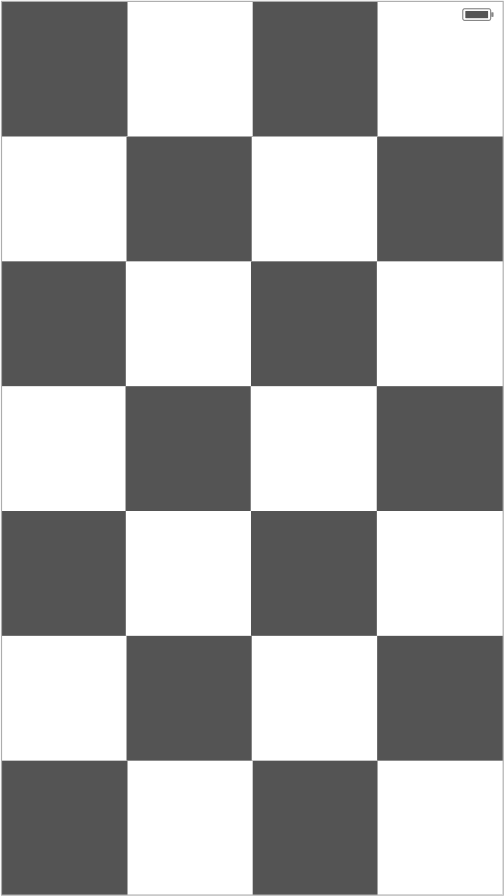
Give the GLSL for this pattern, as a Shadertoy shader.

```glsl
float roundedBox(vec2 p, vec2 center, vec2 halfSize, float radius) {
    vec2 q = abs(p - center) - halfSize + radius;
    return length(max(q, 0.0)) + min(max(q.x, q.y), 0.0) - radius;
}

float coverage(float dist, float pixel) {
    return clamp(0.5 - dist / pixel, 0.0, 1.0);
}

// Signed checker: columns bow slightly to the left in the middle rows
float checker(vec2 p, float pixel) {
    float row = clamp(floor((p.y - 10.0) / 107.0), 0.0, 6.0);
    float bow = 0.5 - 1.7 * sin(row * 3.14159 / 6.0);
    float parity = 1.0;
    for (int i = 1; i <= 6; i++) {
        float edge = 10.0 + 107.0 * float(i);
        parity *= clamp(2.0 * (p.y - edge) / pixel, -1.0, 1.0);
    }
    for (int i = 1; i <= 3; i++) {
        float edge = 1.5 + 107.8 * float(i) + bow * (i == 3 ? 0.4 : 1.0);
        parity *= clamp(2.0 * (p.x - edge) / pixel, -1.0, 1.0);
    }
    return 0.5 + 0.5 * parity;
}

void mainImage(out vec4 fragColor, in vec2 fragCoord) {
    // Layout space of 434 x 768 units, measured from the top left
    vec2 uv = fragCoord / iResolution.xy;
    vec2 p = vec2(uv.x, 1.0 - uv.y) * vec2(434.0, 768.0);
    float pixel = 768.0 / iResolution.y;

    vec3 white = vec3(1.0);
    vec3 charcoal = vec3(0.33);
    vec3 gray = vec3(0.53);

    // Board and its hairline frame
    float board = roundedBox(p, vec2(217.3, 384.2), vec2(216.0, 383.0), 0.0);
    vec3 color = mix(charcoal, white, checker(p, pixel));
    color = mix(white, color, coverage(board, pixel));
    color = mix(color, vec3(0.68), coverage(abs(board) - 0.5, pixel));

    // Battery: shell, charge and terminal
    float shell = roundedBox(p, vec2(410.5, 12.5), vec2(12.0, 5.0), 1.8);
    float charge = roundedBox(p, vec2(410.5, 12.5), vec2(9.8, 3.1), 0.6);
    float terminal = roundedBox(p, vec2(424.0, 12.5), vec2(1.0, 2.0), 0.8);
    color = mix(color, gray, coverage(abs(shell) - 0.5, pixel));
    color = mix(color, charcoal, coverage(charge, pixel));
    color = mix(color, gray, coverage(terminal, pixel));

    fragColor = vec4(color, 1.0);
}
```
